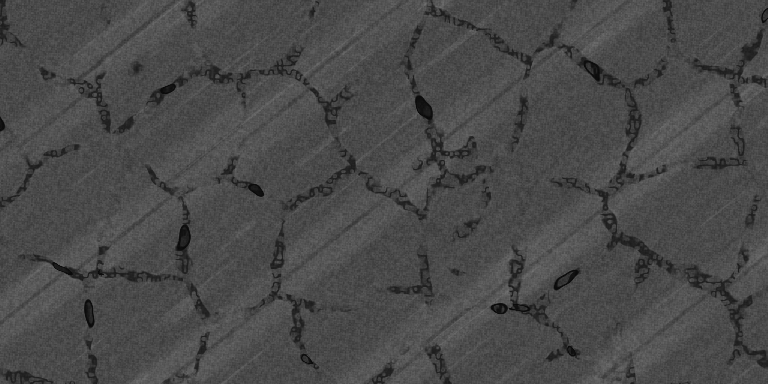
This texture is drawn by a Shadertoy shader. Its source:

```glsl
float hash(vec2 p) {
    vec3 h = fract(p.xyx * vec3(0.1031, 0.1030, 0.0973));
    h += dot(h, h.yzx + 33.33);
    return fract((h.x + h.y) * h.z);
}

float noise(vec2 p) {
    vec2 i = floor(p), f = fract(p);
    f = f * f * (3.0 - 2.0 * f);
    return mix(mix(hash(i), hash(i + vec2(1, 0)), f.x),
               mix(hash(i + vec2(0, 1)), hash(i + vec2(1, 1)), f.x), f.y);
}

vec2 site(vec2 cell) {
    return cell + 0.5 + 0.8 * (vec2(hash(cell + 17.0), hash(cell + 71.0)) - 0.5);
}

// Distance to the fibre border, nearest organelle radius, and fibre id
void fibres(vec2 q, out float border, out float organelle, out vec2 id) {
    float nearest = 9.0;
    vec2 base = floor(q);
    for (int y = -1; y <= 1; y++)
    for (int x = -1; x <= 1; x++) {
        vec2 cell = base + vec2(x, y);
        float d = length(site(cell) - q);
        if (d < nearest) { nearest = d; id = cell; }
    }
    border = 9.0;
    organelle = 9.0;
    vec2 home = site(id);
    for (int y = -2; y <= 2; y++)
    for (int x = -2; x <= 2; x++) {
        if (x == 0 && y == 0) continue;
        vec2 cell = id + vec2(x, y);
        vec2 gap = site(cell) - home;
        vec2 across = normalize(gap);
        vec2 r = q - home - 0.5 * gap;
        border = min(border, -dot(r, across));

        // Ellipses sit on the border between close neighbours
        float pick = hash(id + cell + 130.0);
        if (length(gap) < 1.0 && pick < 0.65) {
            vec2 size = vec2(0.045, 0.085) * (0.75 + 0.8 * pick);
            vec2 local = vec2(dot(r, across), dot(r, vec2(-across.y, across.x)));
            organelle = min(organelle, length(local / size));
        }
    }
}

void mainImage(out vec4 fragColor, in vec2 fragCoord) {
    vec2 p = fragCoord / iResolution.y;
    vec2 bend = vec2(noise(p * 9.0), noise(p * 9.0 + 50.0)) - 0.5;
    vec2 wiggle = vec2(noise(p * 32.0), noise(p * 32.0 + 90.0)) - 0.5;
    vec2 q = p * 3.6 + 0.17 * bend + 0.06 * wiggle + 5.0;

    float border, organelle;
    vec2 id;
    fibres(q, border, organelle, id);
    border /= 3.6;

    // Diagonal pale bands, each with a thin dark centre line
    float along = dot(p, vec2(0.78, 0.62));
    float across = dot(p, vec2(-0.62, 0.78));
    float band = abs(fract(across / 0.36 + 0.16 * hash(id + 7.0) + 0.1) - 0.5) * 0.36;
    float pale = 1.0 - smoothstep(0.035, 0.075, band);
    float grey = 0.288 + pale * (0.025 + 0.045 * noise(p * 3.5 + 20.0));
    grey -= 0.075 * (1.0 - smoothstep(0.002, 0.008, band)) * (0.5 + 0.5 * noise(p * 12.0));

    // Fine filaments parallel to the bands
    float streak = noise(vec2(along * 4.0, across * 95.0) + 30.0);
    grey += 0.022 * (streak - 0.5) + 0.04 * smoothstep(0.86, 0.97, streak);

    // Broken membrane tubules on the borders, with a few stray branches
    float stray = 0.2 * abs(noise(p * 6.0 + 40.0) - 0.5)
                + 0.05 * (1.0 - smoothstep(0.62, 0.72, noise(p * 5.0 + 80.0)));
    float path = min(border, stray);
    float width = 0.003 + 0.012 * noise(p * 22.0 + 12.0);
    float present = 0.15 + 0.85 * smoothstep(0.3, 0.5, noise(p * 13.0 + 60.0));
    float wall = 1.0 - smoothstep(0.06, 0.25, abs(noise(p * 85.0) - 0.5));
    float tubule = present * (1.0 - smoothstep(width, width + 0.006, path));
    float fringe = 1.0 - smoothstep(0.008, 0.022, path);
    grey += 0.07 * fringe * (noise(p * 75.0 + 15.0) - 0.35);
    grey = mix(grey, 0.13, tubule * (0.3 + 0.7 * wall));

    // Dark organelles with a darker rim and folded interior
    float folds = smoothstep(0.35, 0.65, noise(q * vec2(26.0, 17.0) + 8.0));
    float dense = smoothstep(0.35, 0.6, noise(p * 5.0 + 33.0));
    float inside = 0.07 + folds * mix(0.13, 0.035, dense);
    float rim = smoothstep(0.65, 0.82, organelle);
    grey = mix(grey, mix(inside, 0.05, rim), 1.0 - smoothstep(0.93, 1.1, organelle));

    // Woven film grain
    float weave = sin(dot(p, vec2(540, 420))) * sin(dot(p, vec2(-430, 530)));
    float grain = hash(floor(p * 256.0) + 3.0) + noise(p * 170.0 + 9.0) - 1.0;
    grey += (0.014 * weave + 0.055 * grain) * (0.3 + 0.7 * smoothstep(0.05, 0.3, grey));

    fragColor = vec4(vec3(clamp(grey, 0.0, 1.0)), 1.0);
}
```
